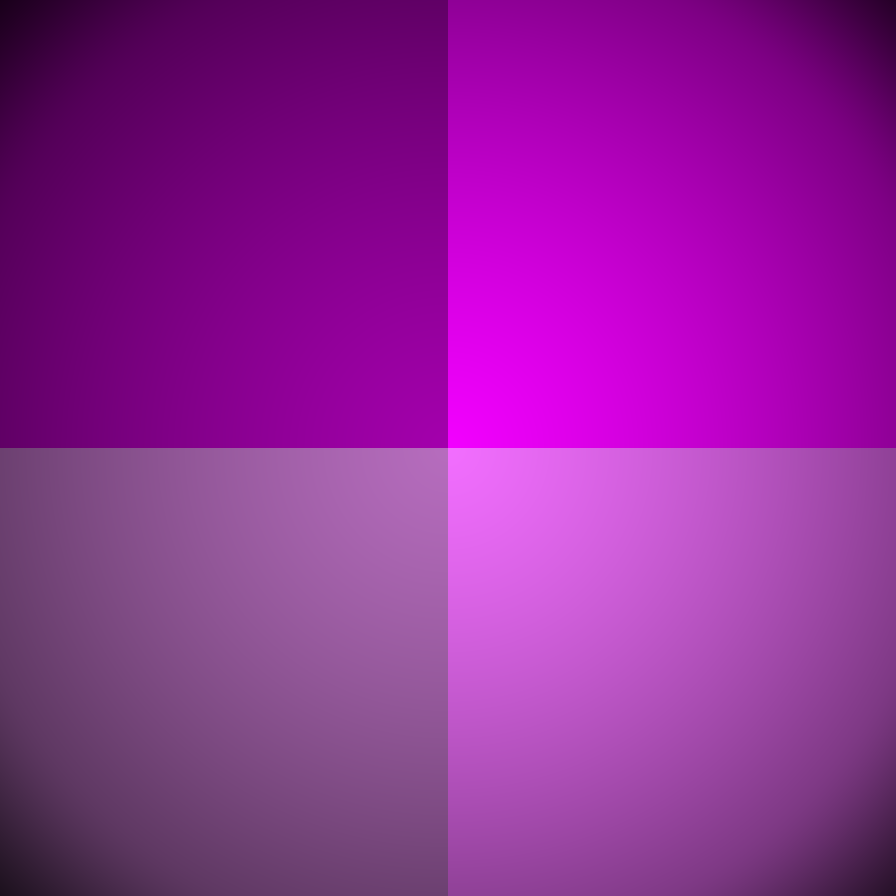
Reproduce this background procedurally as a WebGL 1 fragment shader.

```glsl
precision highp float;
// Four magenta and mauve quadrants, brightest at the centre and fading to dark corners.

uniform vec2 u_resolution;

// Radial brightness: a soft peak at the centre, with a steeper fall near the corners.
float vignette(float radius) {
  float glow = 1.0 - 0.5 * radius - 0.64 * radius * radius;
  return glow * (1.0 - smoothstep(0.55, 0.85, radius));
}

void main() {
  vec2 centered = gl_FragCoord.xy / u_resolution - 0.5;

  // Antialiased split: x is 1 on the right half, y is 1 on the upper half.
  vec2 side = clamp(centered * u_resolution + 0.5, 0.0, 1.0);

  // Quadrant colours
  vec3 upper = mix(vec3(0.64, 0.0, 0.675), vec3(0.95, 0.0, 1.0), side.x);
  vec3 lower = mix(vec3(0.715, 0.425, 0.745), vec3(0.95, 0.43, 1.0), side.x);
  vec3 color = mix(lower, upper, side.y);

  gl_FragColor = vec4(color * vignette(length(centered)), 1.0);
}
```
